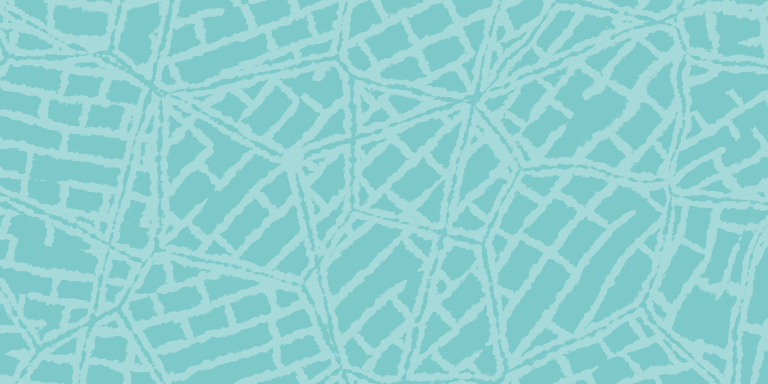
Give the GLSL for this pattern, as a WebGL 2 fragment shader.

```glsl
#version 300 es
precision highp float;
// Rough two-tone street map: Voronoi districts, each with its own turned grid
// of blocks, cut by double-stranded avenues and by spokes leaving one hub.
// All roads are distances; noise bends them and frays their edges.

uniform vec2 u_resolution;
out vec4 fragColor;

float hash(vec2 p) {
    return fract(sin(dot(p, vec2(127.1, 311.7))) * 43758.5453);
}

float noise(vec2 p) {
    vec2 i = floor(p), f = fract(p);
    f = f * f * (3.0 - 2.0 * f);
    return mix(mix(hash(i), hash(i + vec2(1, 0)), f.x),
               mix(hash(i + vec2(0, 1)), hash(i + 1.0), f.x), f.y);
}

vec2 turn(vec2 p, float angle) {
    float c = cos(angle), s = sin(angle);
    return vec2(c * p.x + s * p.y, c * p.y - s * p.x);
}

vec2 districtSite(vec2 id) {
    return (id + 0.15 + 0.7 * vec2(hash(id), hash(id + 37.0))) * 0.44;
}

// Nearest site in xy, distance to the district border in z
vec3 district(vec2 p) {
    vec2 home = floor(p / 0.44), site = vec2(0.0);
    float nearest = 9.0, border = 9.0;
    for (int k = 0; k < 25; k++) {
        vec2 s = districtSite(home + vec2(k % 5 - 2, k / 5 - 2));
        float d = distance(p, s);
        if (d < nearest) { nearest = d; site = s; }
    }
    for (int k = 0; k < 25; k++) {
        vec2 s = districtSite(home + vec2(k % 5 - 2, k / 5 - 2));
        vec2 gap = s - site;
        if (dot(gap, gap) > 1e-5)
            border = min(border, dot(0.5 * (s + site) - p, normalize(gap)));
    }
    return vec3(site, border);
}

// Signed distance to the long streets and the staggered cross streets
float streets(vec2 p, vec2 site) {
    float seed = hash(floor(site * 91.0));
    float angle = mix(-0.12, 0.65, smoothstep(0.35, 0.75, site.x));
    angle += (seed - 0.5) * mix(0.15, 1.1, smoothstep(0.4, 1.2, site.x));
    vec2 q = turn(p - site, angle);
    float rowHeight = mix(0.064, 0.088, hash(site));
    float blockWidth = mix(0.11, 0.15, seed);

    // Long streets thin out and vanish here and there
    float line = round(q.y / rowHeight);
    float presence = smoothstep(0.12, 0.27, noise(vec2(q.x * 8.0, line * 17.0 + seed * 50.0)));
    float longStreet = abs(q.y - line * rowHeight) - mix(-0.006, 0.011, presence);

    // Each row shifts its cross streets and drops some of them
    float row = floor(q.y / rowHeight);
    float x = q.x / blockWidth + hash(vec2(row, seed));
    float column = round(x);
    float crossWidth = hash(vec2(column, row) + seed) < 0.2 ? -0.02 : 0.0105;
    float crossStreet = abs(x - column) * blockWidth - crossWidth;
    return min(longStreet, crossStreet);
}

void main() {
    vec2 p = gl_FragCoord.xy / u_resolution.y;

    // Streets wind more toward the right
    float bend = mix(0.014, 0.065, smoothstep(1.1, 1.75, p.x));
    vec2 w = p + bend * (vec2(noise(p * 6.0), noise(p * 6.0 + 40.0)) - 0.5);
    w += 0.008 * (vec2(noise(p * 19.0), noise(p * 19.0 + 70.0)) - 0.5);

    // Avenues: district borders, steep through roads, spokes from the hub
    vec3 area = district(w);
    float avenue = area.z;
    avenue = min(avenue, abs(mod(w.x - 0.25 * w.y + 0.225, 0.85) - 0.425) * 0.97);
    vec2 fromHub = w - vec2(0.76, 0.58);
    for (int i = 0; i < 3; i++) {
        vec2 along = turn(fromHub, 0.35 + 2.3 * float(i));
        avenue = min(avenue, length(vec2(min(along.x, 0.0), along.y)));
    }

    // Two strands with a wavering gap between them
    float gap = 0.010 + 0.005 * noise(w * 14.0);
    float strands = abs(avenue - gap) - 0.0085;
    float roads = min(max(streets(w, area.xy), 0.011 - avenue), strands);
    roads = min(roads, length(fromHub) - 0.034);

    // Dry-brush fraying of the edges
    roads += 0.008 * (noise(p * 65.0) - 0.5);
    roads += 0.007 * (noise(turn(p, 0.7) * vec2(110.0, 190.0)) - 0.5);

    float edge = 0.8 / u_resolution.y;
    vec3 blockColor = vec3(0.49, 0.79, 0.79);
    vec3 roadColor = vec3(0.65, 0.85, 0.85);
    fragColor = vec4(mix(roadColor, blockColor, smoothstep(-edge, edge, roads)), 1.0);
}
```
